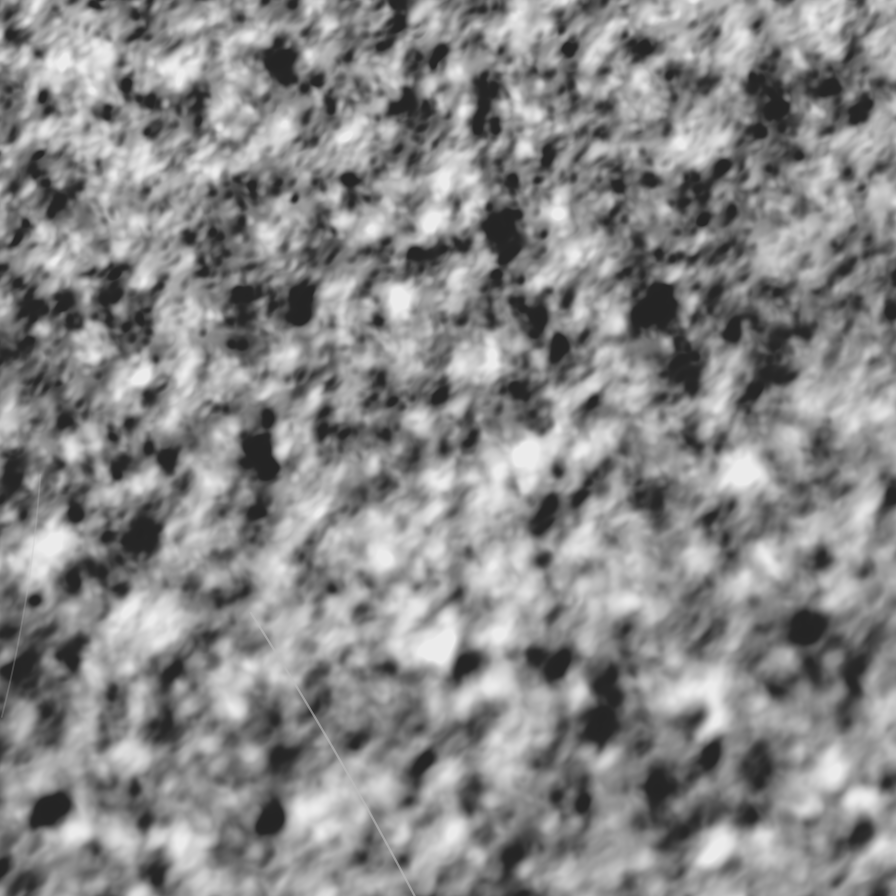
Reproduce this texture procedurally as a Shadertoy shader.

```glsl
// Rough grey stone seen close up: soft grains and dark pits under slanting light.
// Layers of cellular grains, each a lit bump of random height, are summed and
// toned to grey; fine layers fade toward the lower edge, where focus is lost.

const vec2 LIGHT_DIR = vec2(0.78, -0.62);
const float GRAIN_SPREAD = 0.44;   // typical deviation of one grain layer
const float PIT_GREY = 0.14;
const float MID_GREY = 0.548;
const float SCRATCH_GREY = 0.74;

vec3 hash3(vec2 cell) {
    vec3 p = fract(cell.xyx * vec3(0.1031, 0.1030, 0.0973));
    p += dot(p, p.yxz + 33.33);
    return fract((p.xxy + p.yzz) * p.zyx);
}

// Sum of round bumps, one per cell, each shaded along the light direction
float grains(vec2 p, vec2 lightDir) {
    vec2 cell = floor(p);
    float sum = 0.0;
    for (int y = -1; y <= 1; y++) {
        for (int x = -1; x <= 1; x++) {
            vec2 id = cell + vec2(x, y);
            vec3 rnd = hash3(id);
            vec2 offset = p - id - rnd.xy;
            float falloff = max(0.0, 1.0 - dot(offset, offset));
            float height = 2.0 * rnd.z - 1.0;
            sum += height * falloff * falloff * (0.8 + 2.0 * dot(offset, lightDir));
        }
    }
    return sum;
}

// Layered sines that bend the grain outlines
vec2 warp(vec2 p) {
    return 0.0035 * sin(p.yx * vec2(47.0, 41.0) + 1.7)
         + 0.0012 * sin(p.yx * vec2(131.0, 149.0) + p * 60.0);
}

// Weighted grain layers, scaled to unit deviation
float stone(vec2 p, vec4 weights) {
    float sum = 0.0;
    float scale = 13.0;
    for (int i = 0; i < 4; i++) {
        vec2 shift = vec2(17.3, 41.7) * float(i + 1);
        sum += weights[i] * grains(p * scale + shift, LIGHT_DIR);
        scale *= 2.03;
    }
    return sum / (GRAIN_SPREAD * length(weights));
}

// Compresses highlights and eases the deepest shadows into pit grey
float tone(float z) {
    z = min(z, 3.5);
    float above = MID_GREY + 0.19 * z - 0.02 * z * z - PIT_GREY;
    return PIT_GREY + 0.5 * (above + sqrt(above * above + 0.004));
}

// Soft coverage of a slightly bowed hairline from a to b
float scratch(vec2 p, vec2 a, vec2 b, float bow, float halfWidth) {
    vec2 along = b - a;
    float t = clamp(dot(p - a, along) / dot(along, along), 0.0, 1.0);
    vec2 side = normalize(vec2(-along.y, along.x));
    vec2 nearest = a + along * t + side * bow * 4.0 * t * (1.0 - t);
    float edge = 0.7 / iResolution.y;
    return 1.0 - smoothstep(halfWidth - edge, halfWidth + edge, length(p - nearest));
}

void mainImage(out vec4 fragColor, in vec2 fragCoord) {
    vec2 uv = fragCoord / iResolution.y;

    // Focus: crisp at the top left, soft at the bottom
    float focus = smoothstep(0.15, 0.85, uv.y + 0.2 * (0.5 - uv.x));
    vec4 softWeights = vec4(0.50, 1.00, 0.50, 0.12);
    vec4 crispWeights = vec4(0.45, 0.85, 0.80, 0.42);
    float relief = stone(uv + warp(uv), mix(softWeights, crispWeights, focus));

    // Flatter light toward the right edge
    float contrast = mix(1.07, 0.88, smoothstep(0.5, 1.0, uv.x));
    float grey = tone(relief * contrast);

    // Hairline scratches
    float bright = scratch(uv, vec2(0.28, 0.316), vec2(0.468, -0.01), 0.004, 0.0012);
    float faint = scratch(uv, vec2(0.045, 0.47), vec2(0.002, 0.20), 0.006, 0.0010);
    grey = mix(grey, SCRATCH_GREY, max(0.6 * bright, 0.25 * faint));

    fragColor = vec4(vec3(clamp(grey, 0.0, 0.92)), 1.0);
}
```
